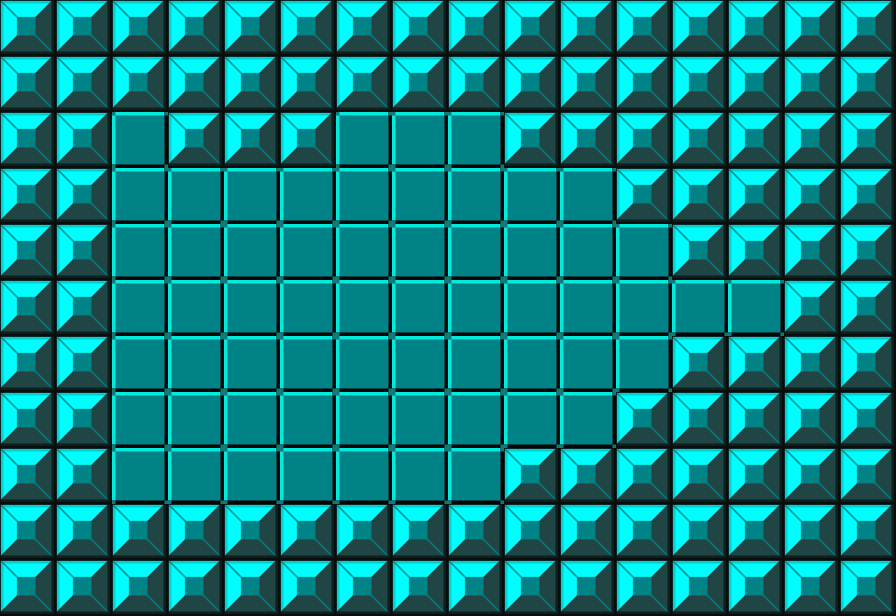
This pattern is drawn by a Shadertoy shader. Its source:

```glsl
#define GRID vec2(16.0, 11.0)
#define UNITS 32.0
#define LINE_WIDTH 2.0
#define STUD_CENTER 14.95
#define STUD_HALF 14.45
#define CORE_HALF 5.3
#define LIT_RIM 1.5
#define SHADE_EDGE 1.4
#define RIDGE_HALF 0.5

const vec3 TEAL = vec3(0.0, 0.51, 0.53);
const vec3 BRIGHT = vec3(0.0, 0.995, 0.995);
const vec3 BRIGHT_RIM = vec3(0.01, 0.82, 0.81);
const vec3 SHADE = vec3(0.12, 0.27, 0.27);
const vec3 SHADE_RIM = vec3(0.05, 0.13, 0.13);
const vec3 GROOVE = vec3(0.04, 0.05, 0.05);
const vec3 FLAT_LIGHT = vec3(0.0, 0.92, 0.86);
const vec3 FLAT_DARK = vec3(0.0, 0.02, 0.02);
const vec3 CROSSING = vec3(0.07, 0.47, 0.48);

// Smooth coverage of the region where d is positive
float cover(float d, float pixel) {
    return clamp(d / pixel + 0.5, 0.0, 1.0);
}

// Flat area: tapers to the right, with a notch in its top row
bool isFlat(vec2 cell) {
    float offset = abs(cell.y - 5.0);
    float rightEnd = 14.0 - ceil(1.5 * offset);
    bool notch = cell.y == 8.0 && cell.x > 2.0 && cell.x < 6.0;
    return offset < 3.5 && cell.x > 1.0 && cell.x < rightEnd && !notch;
}

// Flat tile: lit top and left, dark bottom and right, dull crossings
vec3 flatTile(vec2 q, float pixel) {
    vec2 light = vec2(cover(LINE_WIDTH - q.x, pixel), cover(LINE_WIDTH - q.y, pixel));
    vec2 dark = vec2(cover(q.x - UNITS + LINE_WIDTH, pixel),
                     cover(q.y - UNITS + LINE_WIDTH, pixel));
    vec2 strip = max(light, dark);
    vec3 color = mix(TEAL, FLAT_LIGHT, max(light.x, light.y));
    color = mix(color, FLAT_DARK, max(dark.x, dark.y));
    return mix(color, CROSSING, strip.x * strip.y);
}

// Raised stud: truncated pyramid lit from the upper left
vec3 studTile(vec2 q, float pixel) {
    vec2 c = q - STUD_CENTER;
    float radius = max(abs(c.x), abs(c.y));
    float lit = cover(-(c.x + c.y) * 0.7071, pixel);
    float ridge = cover(RIDGE_HALF - abs(c.x - c.y) * 0.7071, pixel);
    float rim = cover(radius - STUD_HALF + LIT_RIM, pixel);

    // Faces, ridges and core
    vec3 color = mix(SHADE, mix(BRIGHT, BRIGHT_RIM, rim), lit);
    color = mix(color, TEAL, ridge * 0.85);
    color = mix(color, TEAL, cover(CORE_HALF - radius, pixel));

    // Soft dark step below and to the right of the stud
    vec2 e = c - 0.5 * SHADE_EDGE;
    float stepRadius = max(abs(e.x), abs(e.y));
    float shadow = cover(STUD_HALF + 0.5 * SHADE_EDGE - stepRadius, pixel);
    vec3 base = mix(GROOVE, SHADE_RIM, shadow);
    return mix(base, color, cover(STUD_HALF - radius, pixel));
}

void mainImage(out vec4 fragColor, in vec2 fragCoord) {
    vec2 grid = fragCoord / iResolution.xy * GRID;
    vec2 cell = floor(grid);
    vec2 q = fract(grid);
    q.y = 1.0 - q.y; // tile coordinates run downward
    q *= UNITS;
    float pixel = UNITS * GRID.y / iResolution.y;

    vec3 color = isFlat(cell) ? flatTile(q, pixel) : studTile(q, pixel);
    fragColor = vec4(color, 1.0);
}
```
